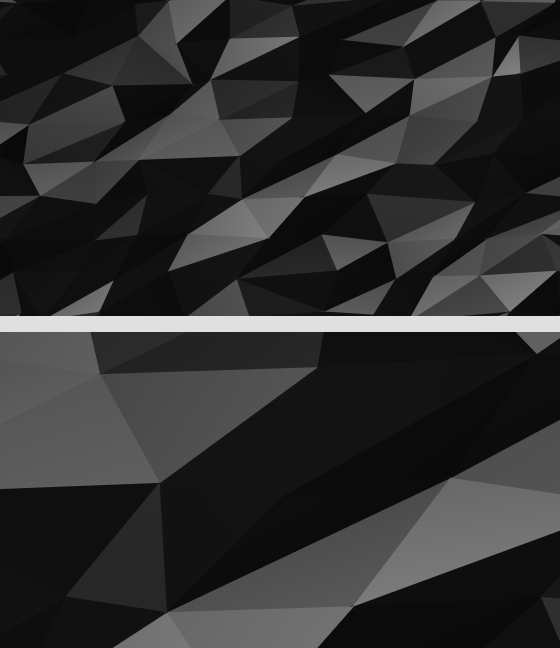
Top: the whole. Bottom: its middle third, enlarged.
Reproduce this background procedurally as a WebGL 2 fragment shader.

```glsl
#version 300 es
precision highp float;
// Dark low-poly surface: a jittered triangle mesh of flat grey facets lit from one side.

uniform vec2 u_resolution;
out vec4 fragColor;

const vec2 CELL = vec2(0.192, 0.125);   // mesh cell, in canvas heights
const vec2 JITTER = vec2(0.86, 0.34);   // full range of vertex shift, in cells
const float LEAN = 0.14;                // sideways shift of each row, in cells
const float FALLING_SHARE = 0.22;       // quads split along the falling diagonal
const float ROUGHNESS = 1.1;            // slope variation from facet to facet
const float DARKEST = 0.04;

// Integer hash: three values in 0..1 per lattice point
vec3 hash3(ivec2 id, uint seed) {
    uvec3 v = uvec3(uint(id.x + 512), uint(id.y + 512), seed);
    v = v * 1664525u + 1013904223u;
    v.x += v.y * v.z; v.y += v.z * v.x; v.z += v.x * v.y;
    v ^= v >> 16u;
    v.x += v.y * v.z; v.y += v.z * v.x; v.z += v.x * v.y;
    return vec3(v >> 8u) / 16777216.0;
}

// Mesh vertex: position in xy, height in z
vec3 vertexAt(ivec2 id) {
    vec3 rnd = hash3(id, 77u);
    vec2 grid = vec2(id) + (rnd.xy - 0.5) * JITTER;
    grid.x += LEAN * float(id.y);
    return vec3(grid * CELL, rnd.z);
}

float cross2(vec2 a, vec2 b) {
    return a.x * b.y - a.y * b.x;
}

// Slope towards the light, spread evenly over 0..1: near-black below half, lit above
float facetTone(float slope) {
    float s = clamp(slope * 0.66, -1.0, 1.0);
    float rest = 1.0 - abs(s);
    float level = s < 0.0 ? 0.5 * rest * rest : 1.0 - 0.5 * rest * rest;
    return DARKEST + 0.055 * level + 0.36 * smoothstep(0.5, 1.04, level);
}

// Paints one counter-clockwise facet over the shade so far
float paintFacet(float shade, vec2 p, vec3 a, vec3 b, vec3 c, float slope, float px) {
    float area = cross2(b.xy - a.xy, c.xy - a.xy);
    if (area <= 0.0) return shade;      // folded away from the viewer

    vec3 edge = vec3(cross2(c.xy - b.xy, p - b.xy),
                     cross2(a.xy - c.xy, p - c.xy),
                     cross2(b.xy - a.xy, p - a.xy));
    vec3 size = vec3(length(c.xy - b.xy), length(a.xy - c.xy), length(b.xy - a.xy));
    vec3 dist = edge / size;
    float inside = min(dist.x, min(dist.y, dist.z));
    float coverage = clamp(1.0 + inside / px, 0.0, 1.0);

    // Soft falloff towards the low corners
    vec3 weights = clamp(edge / area, 0.0, 1.0);
    float height = dot(weights, vec3(a.z, b.z, c.z));
    float tone = facetTone(slope) * (0.87 + 0.26 * height);
    return mix(shade, tone, coverage);
}

// Slope towards the light, which comes from the side and a little from below
float lightSlope(float riseX, float riseY, float rnd) {
    return riseX - 0.5 * riseY + ROUGHNESS * (rnd - 0.5);
}

// Shade of the mesh at p, from the cells around it
float mesh(vec2 p, float px) {
    vec2 grid = p / CELL;
    grid.x -= LEAN * grid.y;
    ivec2 home = ivec2(floor(grid));
    float shade = DARKEST;
    for (int j = -1; j <= 1; j++) {
        for (int i = -2; i <= 2; i++) {
            ivec2 id = home + ivec2(i, j);
            vec3 a = vertexAt(id);
            vec3 b = vertexAt(id + ivec2(1, 0));
            vec3 c = vertexAt(id + ivec2(1, 1));
            vec3 d = vertexAt(id + ivec2(0, 1));
            vec3 rnd = hash3(id, 191u);
            bool falling = rnd.z < FALLING_SHARE;
            vec3 lowerTip = falling ? d : c;
            vec3 upperTip = falling ? b : a;
            float lowerRise = falling ? d.z - a.z : c.z - b.z;
            float upperRise = falling ? c.z - b.z : d.z - a.z;
            float lowerSlope = lightSlope(b.z - a.z, lowerRise, rnd.x);
            float upperSlope = lightSlope(c.z - d.z, upperRise, rnd.y);
            shade = paintFacet(shade, p, a, b, lowerTip, lowerSlope, px);
            shade = paintFacet(shade, p, upperTip, c, d, upperSlope, px);
        }
    }
    return shade;
}

void main() {
    vec2 p = gl_FragCoord.xy / u_resolution.y;
    float px = 1.0 / u_resolution.y;
    float across = gl_FragCoord.x / u_resolution.x;
    float falloff = mix(0.9, 1.04, smoothstep(0.0, 0.6, across));
    fragColor = vec4(vec3(mesh(p, px) * falloff), 1.0);
}
```
